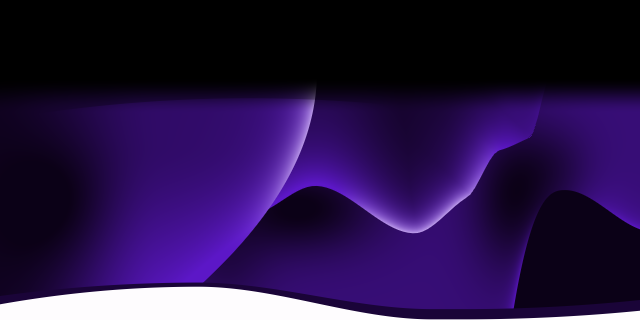
Write a Shadertoy shader that draws this background.

```glsl
// Overlapping violet sheets with luminous rims, fading into black above
// and resting on a white swell below. Each rim is a sum of eased steps;
// distance to a rim drives its glow, and soft ellipses add the shadows.

#define INK vec3(0.045, 0.004, 0.09)
#define VIOLET vec3(0.36, 0.09, 0.78)
#define LILAC vec3(0.80, 0.69, 0.95)
#define BAND vec3(0.10, 0.015, 0.22)
#define PAPER vec3(0.995, 0.99, 0.995)
#define RIM_STEPS 64
#define RIM_START 0.78
#define RIM_END 1.74

// Eased step that also accepts a falling range.
float ease(float a, float b, float x) {
    float t = clamp((x - a) / (b - a), 0.0, 1.0);
    return t * t * (3.0 - 2.0 * t);
}

// Soft elliptical spot.
float spot(vec2 p, vec2 center, vec2 radius) {
    vec2 q = (p - center) / radius;
    return exp(-dot(q, q));
}

// Lower rim of the central sheet: hump, bowl, then a stepped climb.
float rimHeight(float x) {
    return 0.329 + 0.09 * ease(0.78, 0.985, x)
        - 0.148 * ease(0.985, 1.295, x)
        + 0.125 * ease(1.295, 1.50, x)
        + 0.130 * ease(1.46, 1.56, x)
        + 0.060 * ease(1.53, 1.72, x)
        + 0.200 * ease(1.655, 1.73, x);
}

// Signed distance to that rim, positive above it.
float rimDistance(vec2 p) {
    float nearest = 1e3;
    vec2 a = vec2(RIM_START, rimHeight(RIM_START));
    for (int i = 1; i <= RIM_STEPS; i++) {
        float x = mix(RIM_START, RIM_END, float(i) / float(RIM_STEPS));
        vec2 b = vec2(x, rimHeight(x));
        vec2 ap = p - a, ab = b - a;
        vec2 gap = ap - ab * clamp(dot(ap, ab) / dot(ab, ab), 0.0, 1.0);
        nearest = min(nearest, dot(gap, gap));
        a = b;
    }
    return sqrt(nearest) * (p.y > rimHeight(p.x) ? 1.0 : -1.0);
}

// Dark hill on the right: steep left flank, gentle right one.
float hillHeight(float x) {
    float flank = max(0.0, (1.766 - x) / 0.164);
    return 0.406 - 0.39 * pow(flank, 2.6) - 0.13 * ease(1.766, 2.04, x);
}

// Long swell along the bottom.
float swellHeight(float x, float crest, float left, float drop, float right) {
    float l = max(0.0, 1.0 - x / 0.62);
    float r = max(0.0, (x - 1.45) / 0.55);
    return crest - left * l * l - drop * ease(0.62, 1.35, x) + right * r * r;
}

void mainImage(out vec4 fragColor, in vec2 fragCoord) {
    vec2 p = fragCoord / iResolution.xy * vec2(2.0, 1.0);
    float pixel = 1.0 / iResolution.y;

    // Rear sheet, shaded under the hump and beside the climb
    float hill = hillHeight(p.x);
    float slope = (hillHeight(p.x + 0.002) - hillHeight(p.x - 0.002)) / 0.004;
    float hillGap = (p.y - hill) / sqrt(1.0 + slope * slope);
    float tone = 0.54 - 0.56 * spot(p, vec2(0.94, 0.35), vec2(0.24, 0.14))
        - 0.50 * spot(p, vec2(1.60, 0.38), vec2(0.13, 0.23))
        - 0.22 * spot(p, vec2(1.74, 0.48), vec2(0.12, 0.13))
        - 0.25 * spot(p, vec2(0.70, 0.18), vec2(0.14, 0.16))
        + 0.25 * exp(-max(hillGap, 0.0) / 0.05) * ease(1.76, 1.95, p.x)
        + 0.50 * exp(-max(hillGap, 0.0) / 0.014) * ease(0.40, 0.15, p.y);
    vec3 color = mix(INK, VIOLET, clamp(tone, 0.0, 1.0));
    color = mix(color, INK, clamp(0.5 - hillGap / pixel, 0.0, 1.0));

    // Central sheet, lit from its rim
    float rim = rimDistance(p);
    float depth = max(rim, 0.0);
    tone = 0.10 + 0.78 * exp(-depth / 0.105)
        + 0.18 * ease(1.28, 1.0, p.x)
        + 0.12 * ease(1.38, 1.58, p.x);
    tone *= 1.0 - 0.35 * ease(1.56, 1.68, p.x);
    float shine = ease(1.04, 1.24, p.x) * ease(1.58, 1.42, p.x);
    vec3 sheet = mix(INK, VIOLET, min(tone, 1.0));
    sheet = mix(sheet, LILAC, 0.9 * shine * exp(-depth / 0.022));
    color = mix(color, sheet, clamp(rim / pixel + 0.5, 0.0, 1.0));

    // Left sheet, with a curved right edge and a dim far side
    float fall = 0.753 - p.y;
    float edge = 0.99 - 0.0377 * fall - 0.819 * fall * fall;
    float lean = 0.0377 + 1.638 * fall;
    float edgeGap = (edge - p.x) / sqrt(1.0 + lean * lean);
    depth = max(edgeGap, 0.0);
    tone = 0.05 + 0.40 * ease(-0.05, 0.50, p.x) + 0.42 * exp(-depth / 0.11)
        + 0.26 * ease(0.55, 0.12, p.y) * ease(0.05, 0.50, p.x)
        - 0.28 * spot(p, vec2(0.20, 0.36), vec2(0.17, 0.20));
    sheet = mix(INK, VIOLET, clamp(tone, 0.0, 1.0));
    sheet = mix(sheet, LILAC, 0.85 * ease(0.20, 0.55, p.y) * exp(-depth / 0.032));
    color = mix(color, sheet, clamp(edgeGap / pixel + 0.5, 0.0, 1.0));

    // Veil above a shallow arc, then the fade to black
    float arc = p.y - 0.693 + 0.11 * (p.x - 0.78) * (p.x - 0.78);
    float veil = ease(0.08, 0.35, p.x) * ease(1.25, 1.0, p.x);
    color *= 1.0 - 0.28 * veil * clamp(arc / pixel + 0.5, 0.0, 1.0);
    color *= ease(0.757, 0.645, p.y);

    // Dark band and white swell
    float band = swellHeight(p.x, 0.117, 0.042, 0.083, 0.0285);
    float paper = swellHeight(p.x, 0.104, 0.055, 0.102, 0.027);
    color = mix(color, BAND, clamp((band - p.y) / pixel + 0.5, 0.0, 1.0));
    color = mix(color, PAPER, clamp((paper - p.y) / pixel + 0.5, 0.0, 1.0));
    fragColor = vec4(color, 1.0);
}
```
